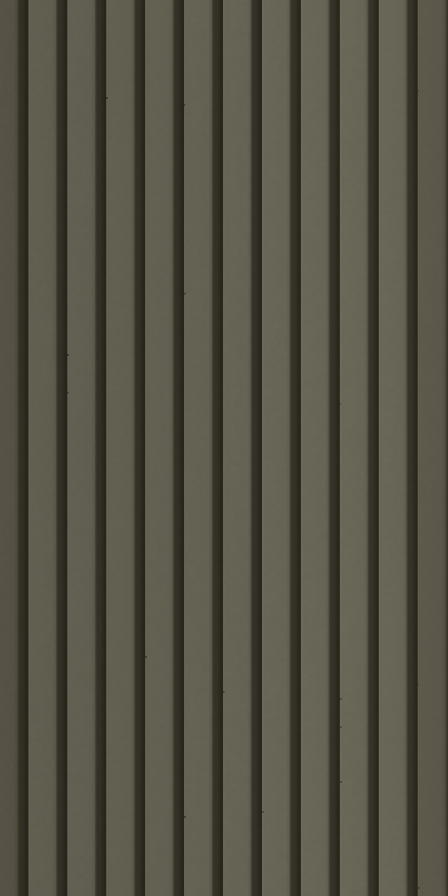
Write a Shadertoy shader that draws this texture.

```glsl
#define REPEATS 11.51
#define FIRST_EDGE 0.0635
#define SLAT_WIDTH 0.712
#define LIP_WIDTH 0.065
#define SLAT_COLOR vec3(0.413, 0.403, 0.343)
#define LIP_COLOR vec3(0.270, 0.258, 0.215)
#define FLOOR_COLOR vec3(0.203, 0.192, 0.151)
#define SHADOW_COLOR vec3(0.155, 0.145, 0.106)
#define BORDER_TINT vec3(0.885, 0.865, 0.860)
#define GRAIN 0.018
#define NICK_ROWS 380.0
#define NICK_CHANCE 0.03

float hash(vec2 p) {
    return fract(sin(dot(p, vec2(127.1, 311.7))) * 43758.5453);
}

float noise(vec2 p) {
    vec2 i = floor(p), f = fract(p);
    f = f * f * (3.0 - 2.0 * f);
    return mix(mix(hash(i), hash(i + vec2(1, 0)), f.x),
               mix(hash(i + vec2(0, 1)), hash(i + vec2(1, 1)), f.x), f.y);
}

// Smooth step of one pixel around an edge
float edge(float at, float x, float aa) {
    return smoothstep(at - aa, at + aa, x);
}

// Face of a slat, darker toward the groove on its right
vec3 slatFace(float f, float x, float aa) {
    float slope = smoothstep(0.15, 0.60, f);
    float shade = smoothstep(0.60, SLAT_WIDTH, f);
    float litEdge = 1.0 - smoothstep(0.012, 0.035 + aa, f);
    float light = 1.0 - 0.02 * slope - 0.09 * shade + 0.05 * litEdge;
    light *= mix(0.93, 1.0, smoothstep(0.15, 0.75, x));
    float border = smoothstep(0.425, 0.447, abs(x - 0.486));
    return SLAT_COLOR * light * mix(vec3(1.0), BORDER_TINT, border);
}

// Groove with a soft lip on the left and the deepest tone on the right
vec3 groove(float f, float x) {
    float depth = (f - SLAT_WIDTH) / (1.0 - SLAT_WIDTH);
    vec3 bed = mix(FLOOR_COLOR, SHADOW_COLOR, smoothstep(0.35, 0.95, depth));
    float lip = smoothstep(SLAT_WIDTH, SLAT_WIDTH + LIP_WIDTH, f);
    return mix(LIP_COLOR, bed, lip) * mix(0.97, 1.04, x);
}

void mainImage(out vec4 fragColor, in vec2 fragCoord) {
    vec2 uv = fragCoord / iResolution.xy;
    vec2 p = uv * vec2(1.0, 2.0);
    float s = (uv.x - FIRST_EDGE) * REPEATS;
    float aa = 0.6 * REPEATS / iResolution.x;

    // Slat profile, wrapped smoothly at the sharp lit edge
    float f = fract(s);
    float id = floor(s);
    vec3 face = slatFace(f, uv.x, aa);
    vec3 color = mix(face, groove(f, uv.x), edge(SLAT_WIDTH, f, aa));
    float nearest = f - step(0.5, f);
    vec3 before = groove(1.0, uv.x);
    vec3 after = slatFace(0.0, uv.x, aa);
    if (abs(nearest) < aa) color = mix(before, after, edge(0.0, nearest, aa));

    // Small nicks along the lit edge, gathered in a few patches
    float row = uv.y * NICK_ROWS;
    float boundary = floor(s + 0.5);
    float chance = hash(vec2(boundary * 3.7, floor(row) * 1.31));
    float patchy = smoothstep(0.60, 0.85, noise(vec2(boundary * 5.0, uv.y * 9.0)));
    float size = 0.02 + 0.03 * hash(vec2(floor(row), boundary + 7.0));
    float chip = step(1.0 - NICK_CHANCE * patchy, chance) * step(0.0, nearest);
    chip *= 1.0 - edge(size, nearest, aa);
    chip *= smoothstep(0.5, 0.3, abs(fract(row) - 0.5));
    color = mix(color, SHADOW_COLOR, 0.6 * chip);

    // Slat variation and fine grain
    float light = 1.0 + 0.008 * (hash(vec2(id, 3.0)) - 0.5);
    light += 0.008 * (noise(p * vec2(9.0, 5.0)) - 0.5);
    light += GRAIN * (noise(p * 230.0) + noise(p * 110.0) - 1.0);
    fragColor = vec4(color * light, 1.0);
}
```
